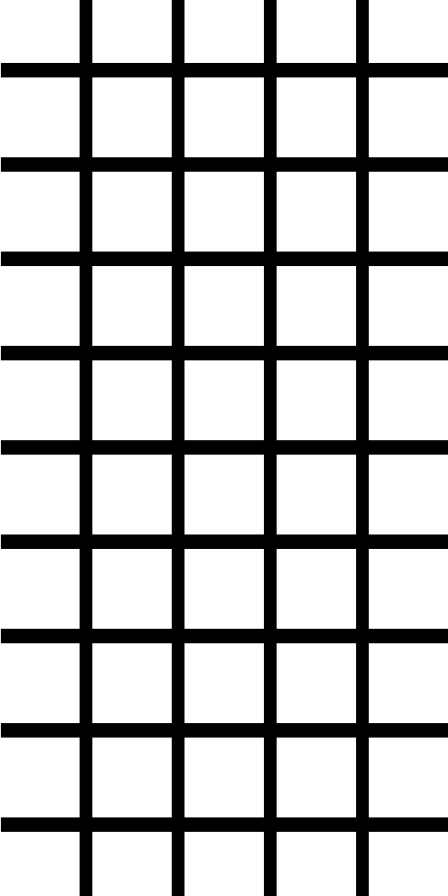
This pattern is drawn by a Shadertoy shader. Its source:

```glsl
const vec3 PAPER = vec3(1.0);
const vec3 INK = vec3(0.0);

// Signed distance to the nearest of a limited run of evenly spaced bars
float barDistance(float x, float first, float period, float count, float width) {
    float index = clamp(round((x - first) / period), 0.0, count - 1.0);
    return abs(x - first - index * period) - 0.5 * width;
}

// Share of a pixel covered by the inside of a shape
float coverage(float dist, float pixel) {
    return clamp(0.5 - dist / pixel, 0.0, 1.0);
}

void mainImage(out vec4 fragColor, in vec2 fragCoord) {
    // Canvas is one unit wide and two units high
    vec2 canvas = vec2(1.0, 2.0);
    vec2 p = fragCoord / iResolution.xy * canvas;
    vec2 pixel = canvas / iResolution.xy;

    // Four upright bars and nine slightly thicker level bars
    float upright = coverage(barDistance(p.x, 0.1919, 0.2057, 4.0, 0.0284), pixel.x);
    float level = coverage(barDistance(p.y, 0.1593, 0.2105, 9.0, 0.0323), pixel.y);

    // Level bars stop just short of the left edge
    float leftMargin = 0.002;
    level *= coverage(leftMargin - p.x, pixel.x);

    float ink = 1.0 - (1.0 - upright) * (1.0 - level);
    fragColor = vec4(mix(PAPER, INK, ink), 1.0);
}
```
